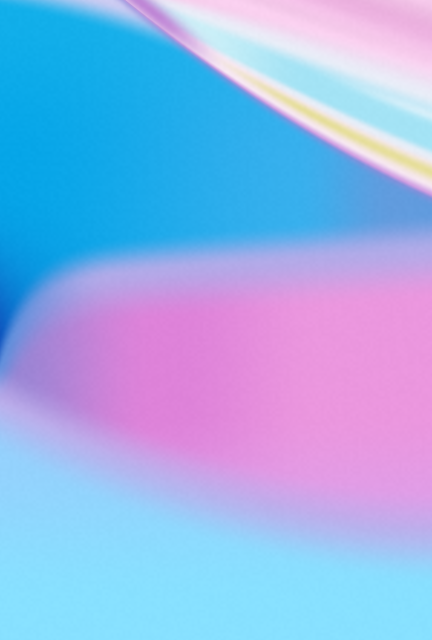
This background is drawn by a WebGL 2 fragment shader. Its source:

```glsl
#version 300 es
precision highp float;
// Soft blue, pink and cyan color fields under a glossy iridescent sheet.
// Curves in unit canvas coordinates bound each field; smoothsteps blend
// them, and a normalized depth across the sheet drives its color bands.
uniform vec2 u_resolution;
out vec4 fragColor;

float hash(vec2 p) {
    return fract(sin(dot(p, vec2(127.1, 311.7))) * 43758.5453);
}

float noise(vec2 p) {
    vec2 i = floor(p), f = fract(p);
    f = f * f * (3.0 - 2.0 * f);
    return mix(mix(hash(i), hash(i + vec2(1, 0)), f.x),
               mix(hash(i + vec2(0, 1)), hash(i + vec2(1, 1)), f.x), f.y);
}

float bump(float v, float center, float width) {
    float q = (v - center) / width;
    return exp(-q * q);
}

// Lower rim of the sheet
float rimCurve(float x) {
    return 1.0 - 0.505 * (x - 0.288) + 0.174 * (x - 0.288) * (x - 0.577);
}

vec3 blueField(vec2 p) {
    vec3 col = mix(vec3(0.02, 0.65, 0.91), vec3(0.22, 0.69, 0.93), smoothstep(0.0, 0.75, p.x));
    col = mix(col, vec3(0.10, 0.71, 0.92), 0.6 * smoothstep(0.75, 1.0, p.y));
    col = mix(col, vec3(0.38, 0.61, 0.87), smoothstep(0.68, 0.92, p.x));
    // Deep shadow at the left side
    float shade = exp(-p.x / 0.12) * bump(p.y, 0.45, 0.13);
    return mix(col, vec3(0.06, 0.32, 0.74), shade);
}

vec3 pinkField(vec2 p) {
    vec3 col = mix(vec3(0.87, 0.51, 0.85), vec3(0.92, 0.59, 0.87), smoothstep(0.4, 0.75, p.x));
    col = mix(vec3(0.59, 0.52, 0.83), col, smoothstep(0.0, 0.36, p.x));
    return mix(col, vec3(0.87, 0.62, 0.91), smoothstep(0.36, 0.18, p.y));
}

vec3 lowerFields(vec2 p) {
    float top = p.y - (0.57 + 0.05 * p.x - 0.14 * exp(-p.x / 0.07));
    float base = p.y - (0.362 - 0.36 * p.x + 0.158 * p.x * p.x);

    // Blue through lavender into pink
    vec3 col = blueField(p);
    vec3 lavender = mix(vec3(0.38, 0.56, 0.86), vec3(0.69, 0.67, 0.91), smoothstep(0.0, 0.25, p.x));
    col = mix(col, lavender, smoothstep(0.048, -0.012, top));
    col = mix(col, pinkField(p), smoothstep(0.0, -0.09, top));

    // Pink through lavender into light cyan
    col = mix(col, vec3(0.74, 0.68, 0.92), smoothstep(0.075, 0.0, base));
    vec3 cyan = mix(vec3(0.53, 0.88, 1.0), vec3(0.58, 0.82, 0.99), smoothstep(0.05, 0.3, p.y));
    return mix(col, cyan, smoothstep(0.025, -0.075, base));
}

vec3 sheetColor(vec2 p, float depth) {
    float pinkLine = 1.0 - 0.227 * (p.x - 0.37);
    float t = depth / max(pinkLine - rimCurve(p.x), 0.02);
    float right = smoothstep(0.45, 0.72, p.x);

    // Rim, white lip and cyan body
    vec3 cyan = mix(vec3(0.80, 0.94, 0.97), vec3(0.64, 0.89, 0.96), right);
    vec3 col = mix(vec3(0.80, 0.60, 0.88), vec3(0.97, 0.91, 0.96), smoothstep(0.0, 0.11, t));
    col = mix(col, cyan, smoothstep(0.30, 0.48, t));
    col = mix(col, vec3(0.90, 0.87, 0.59), 0.95 * right * bump(t, 0.23, 0.075));
    col = mix(col, vec3(0.94, 0.95, 0.98), 0.6 * right * bump(t, 0.38, 0.05));

    // Fine highlight and pale veil in the cyan
    col = mix(col, vec3(0.91, 0.96, 0.99), 0.7 * smoothstep(0.7, 1.0, p.x) * bump(t, 0.77, 0.06));
    col = mix(col, vec3(0.91, 0.93, 0.97), smoothstep(0.72, 0.96, t));

    // Pink body with long slanted streaks
    float slant = p.y + 0.24 * p.x;
    vec3 pink = mix(vec3(0.97, 0.81, 0.93), vec3(0.93, 0.70, 0.88), bump(slant, 1.19, 0.035));
    pink += 0.035 * (noise(vec2(p.x * 2.0, slant * 55.0)) - 0.5);
    col = mix(col, pink, smoothstep(0.92, 1.3, t));

    // Purple fold where the sheet narrows
    float fold = bump(depth, 0.017, 0.019) * smoothstep(0.53, 0.36, p.x);
    return mix(col, vec3(0.75, 0.53, 0.84), fold);
}

void main() {
    vec2 p = gl_FragCoord.xy / u_resolution;
    vec3 col = lowerFields(p);

    // Pale haze beside the fold
    float x = p.x - 0.04;
    float haze = p.y - (1.0 - 0.12 * x - 0.18 * x * x);
    col = mix(col, vec3(0.80, 0.80, 0.95), smoothstep(-0.016, 0.032, haze) * smoothstep(0.52, 0.42, p.x));

    // Sheet with a soft violet line along its rim
    float depth = p.y - rimCurve(p.x);
    col = mix(col, vec3(0.58, 0.54, 0.85), 0.65 * bump(depth, 0.0, 0.009));
    col = mix(col, sheetColor(p, depth), smoothstep(-0.004, 0.004, depth));

    // Faint grain
    col += 0.012 * (noise(p * vec2(150.0, 222.0)) - 0.5);
    fragColor = vec4(clamp(col, 0.0, 1.0), 1.0);
}
```
